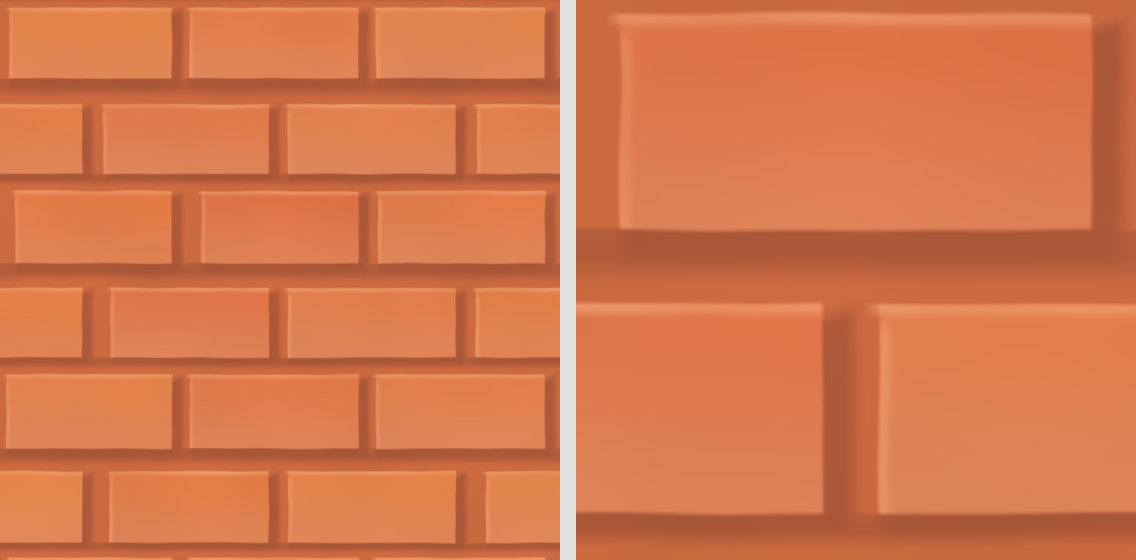
Left, the full canvas; right, a detail of the centre.
Reproduce this texture procedurally as a WebGL 2 fragment shader.

```glsl
#version 300 es
precision highp float;

uniform vec2 u_resolution;
out vec4 fragColor;

// Layout, in canvas units
const float COLUMNS = 3.0;
const float ROWS = 6.0;
const float BRICK_PITCH = 1.0 / COLUMNS;
const float PAIR_PITCH = 0.3275;        // one tall course plus one short course
const float TALL_COURSE = 0.173;
const float TOP_MARGIN = 0.0065;
const vec2 RIGHT_EDGE = vec2(0.309, 0.149);    // face end in even, odd courses
const vec2 FACE_BOTTOM = vec2(0.1406, 0.1375); // in even, odd courses
const float FACE_TOP = 0.009;
const float BOTTOM_JITTER = 0.008;
const float JOINT_MIN = 0.029;
const float JOINT_JITTER = 0.026;
const float SIDE_SHADOW = 0.021;
const float HIGHLIGHT_WIDTH = 0.0055;
const float SOFTNESS = 0.004;
const float WOBBLE = 0.0022;

// Colours
const vec3 ORANGE = vec3(0.895, 0.520, 0.285);
const vec3 RED = vec3(0.875, 0.430, 0.260);
const vec3 PALE = vec3(0.870, 0.530, 0.375);
const vec3 HIGHLIGHT = vec3(0.935, 0.620, 0.440);
const vec3 BEVEL = vec3(0.800, 0.415, 0.250);
const vec3 SHADOW = vec3(0.665, 0.340, 0.220);

const float TAU = 6.2831853;

float hash(vec2 p) {
    vec3 q = fract(p.xyx * vec3(0.1031, 0.1030, 0.0973));
    q += dot(q, q.yzx + 33.33);
    return fract((q.x + q.y) * q.z);
}

float gradientDot(vec2 cell, vec2 offset) {
    float angle = TAU * hash(cell);
    return dot(vec2(cos(angle), sin(angle)), offset);
}

float gradientNoise(vec2 p) {
    vec2 i = floor(p), f = fract(p);
    vec2 w = f * f * f * (f * (f * 6.0 - 15.0) + 10.0);
    vec2 e = vec2(0.0, 1.0);
    return mix(mix(gradientDot(i, f), gradientDot(i + e.yx, f - e.yx), w.x),
               mix(gradientDot(i + e, f - e), gradientDot(i + e.yy, f - e.yy), w.x), w.y);
}

// Clay colour drifts over the wall, with a random tint on each brick
vec3 clay(vec2 id, vec2 inFace) {
    float redness = 0.38 + 0.27 * cos(TAU / COLUMNS * (id.x - 1.15))
                  - 0.22 * cos(TAU / ROWS * (id.y + 0.6))
                  + 0.2 * (hash(id + 17.0) - 0.5);
    float paleness = 0.25 * hash(id + 41.0) + 0.55 * smoothstep(0.1, 1.0, inFace.y)
                   + 0.12 * (0.5 - inFace.x);
    return mix(mix(ORANGE, RED, clamp(redness, 0.0, 1.0)), PALE, clamp(paleness, 0.0, 1.0));
}

// Thin bright ridge that fades inward from an edge
float ridge(float d, float soft) {
    return smoothstep(-soft, 0.0, d) * (1.0 - smoothstep(0.0, HIGHLIGHT_WIDTH * 1.6, d));
}

void main() {
    vec2 uv = gl_FragCoord.xy / u_resolution;
    float soft = max(SOFTNESS, 1.5 / min(u_resolution.x, u_resolution.y));
    vec2 p = vec2(uv.x, 1.0 - uv.y - TOP_MARGIN);
    p += WOBBLE * vec2(gradientNoise(uv * 17.0), gradientNoise(uv * 13.0 + 40.0));

    // Course: y runs down from the upper bevel
    float pair = floor(p.y / PAIR_PITCH);
    float y = p.y - pair * PAIR_PITCH;
    float odd = step(TALL_COURSE, y);
    y -= odd * TALL_COURSE;
    float courseHeight = mix(TALL_COURSE, PAIR_PITCH - TALL_COURSE, odd);
    float row = mod(2.0 * pair + odd, ROWS);

    // Brick: x runs right from the end of the previous face
    float along = p.x - mix(RIGHT_EDGE.x, RIGHT_EDGE.y, odd) + BRICK_PITCH;
    float column = floor(along / BRICK_PITCH);
    float x = along - column * BRICK_PITCH;
    vec2 id = vec2(mod(column, COLUMNS), row);

    float left = JOINT_MIN + JOINT_JITTER * hash(id + 5.0);
    float bottom = mix(FACE_BOTTOM.x, FACE_BOTTOM.y, odd) - BOTTOM_JITTER * hash(vec2(row, 9.0));
    vec2 inFace = vec2((x - left) / (BRICK_PITCH - left), (y - FACE_TOP) / (bottom - FACE_TOP));

    // Face over bevel
    float face = smoothstep(left - soft, left, x) * smoothstep(0.0, soft, BRICK_PITCH - x)
               * smoothstep(FACE_TOP - soft, FACE_TOP, y);
    vec3 color = mix(BEVEL, clay(id, inFace), face);

    // Worn highlights on the upper and left edges
    float wear = 0.6 + 0.45 * gradientNoise(uv * 9.0 + 70.0);
    float inside = smoothstep(0.0, soft, BRICK_PITCH - x);
    float topLight = ridge(y - FACE_TOP, soft) * smoothstep(left - 0.012, left, x) * inside;
    float leftLight = ridge(x - left, soft) * smoothstep(0.0, 0.02, y - FACE_TOP);
    color = mix(color, HIGHLIGHT, wear * max(topLight, 0.75 * leftLight));

    // Side shadow, mitred at its upper end
    float past = x > 0.5 * BRICK_PITCH ? x - BRICK_PITCH : x;
    float mitre = smoothstep(0.0, 0.014, y - FACE_TOP + 0.35 * past);
    float side = smoothstep(-soft, 0.0, past) * (1.0 - smoothstep(0.45, 1.15, past / SIDE_SHADOW));
    color = mix(color, SHADOW, 0.88 * side * mitre);

    // Lower shadow, warming toward the next course, with a faint streak under joints
    float depth = clamp((y - bottom) / (courseHeight - bottom), 0.0, 1.0);
    vec3 band = mix(SHADOW, BEVEL, smoothstep(0.3, 1.0, depth));
    float streak = smoothstep(0.005, 0.02, x) * (1.0 - smoothstep(left - 0.008, left + 0.006, x));
    band = mix(band, BEVEL, 0.35 * streak * (1.0 - depth));
    color = mix(color, band, smoothstep(bottom - 0.5 * soft, bottom + 0.5 * soft, y));

    // Broad mottling
    color *= 1.0 + 0.03 * gradientNoise(uv * 7.0 + 20.0);
    fragColor = vec4(color, 1.0);
}
```
